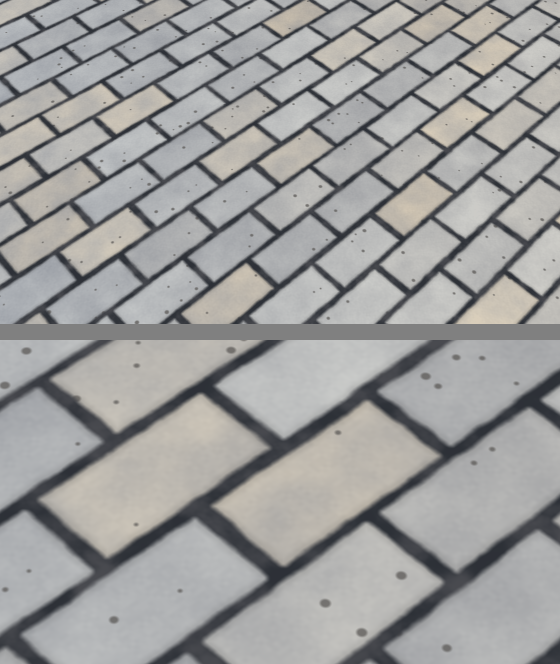
Top: the whole. Bottom: its middle third, enlarged.
A Shadertoy shader for this texture:

```glsl
// Pale worn paving bricks in running bond with dark joints, seen in perspective.

// Ground plane in units of canvas width: position = (ORIGIN + AXES * brick) / (1 + TILT . brick)
const vec2 ORIGIN = vec2(0.4753, 0.2655);
const vec2 ALONG_ROW = vec2(0.1315, 0.0886);
const vec2 ACROSS_ROWS = vec2(0.0370, -0.0486);
const vec2 TILT = vec2(0.0537, -0.0276);

// Brick shape, in units of row height
const vec2 BRICK_SIZE = vec2(2.0, 1.0);
const vec2 HALF_JOINT = vec2(0.074, 0.060);
const float CORNER_RADIUS = 0.035;
const float EDGE_WOBBLE = 0.045;
const float EDGE_SOFTNESS = 0.028;
const float PLACE_JITTER = 0.030;
const float TURN_JITTER = 0.022;

// Colours and wear
const vec3 STONE_DARK = vec3(0.62, 0.62, 0.625);
const vec3 STONE_LIGHT = vec3(0.785, 0.782, 0.765);
const vec3 WARM_TINT = vec3(0.045, 0.010, -0.040);
const vec3 JOINT_DARK = vec3(0.175, 0.190, 0.215);
const vec3 JOINT_LIGHT = vec3(0.285, 0.290, 0.310);
const vec3 PIT_COLOR = vec3(0.36, 0.35, 0.34);
const float PIT_DENSITY = 5.0;
const float PIT_CHANCE = 0.07;

float hash(vec2 p) {
    return fract(sin(dot(p, vec2(127.1, 311.7))) * 43758.5453);
}

vec2 hash2(vec2 p) {
    return vec2(hash(p), hash(p + 57.3));
}

float noise(vec2 p) {
    vec2 cell = floor(p), f = fract(p);
    f = f * f * (3.0 - 2.0 * f);
    float low = mix(hash(cell), hash(cell + vec2(1, 0)), f.x);
    float high = mix(hash(cell + vec2(0, 1)), hash(cell + vec2(1, 1)), f.x);
    return mix(low, high, f.y);
}

float fbm(vec2 p) {
    float sum = 0.0, weight = 0.5;
    for (int i = 0; i < 4; i++) {
        sum += weight * noise(p);
        p = mat2(1.6, 1.2, -1.2, 1.6) * p + 7.1;
        weight *= 0.5;
    }
    return sum / 0.9375;
}

float roundedBox(vec2 p, vec2 halfSize, float radius) {
    vec2 d = abs(p) - halfSize + radius;
    return length(max(d, 0.0)) + min(max(d.x, d.y), 0.0) - radius;
}

// Undoes the perspective: x counts bricks along a row, y counts rows
vec2 toGround(vec2 p) {
    return inverse(mat2(ALONG_ROW - p * TILT.x, ACROSS_ROWS - p * TILT.y)) * (p - ORIGIN);
}

// Sparse round pits, one candidate per grid cell
float pits(vec2 p, float pixel) {
    vec2 cell = floor(p * PIT_DENSITY);
    vec2 center = 0.3 + 0.4 * hash2(cell + 3.7);
    float radius = mix(0.08, 0.22, hash(cell + 9.2));
    float soft = 0.06 + pixel * PIT_DENSITY * 0.5;
    float dist = length(fract(p * PIT_DENSITY) - center);
    float present = step(hash(cell + 21.4), PIT_CHANCE);
    return present * (1.0 - smoothstep(radius - soft, radius + soft, dist));
}

void mainImage(out vec4 fragColor, in vec2 fragCoord) {
    vec2 canvas = fragCoord / iResolution.x;
    vec2 ground = toGround(canvas);
    vec2 surface = ground * BRICK_SIZE;
    float pixel = 0.5 * length(fwidth(surface));

    // Running bond: every other row moves by half a brick
    float row = floor(ground.y + 0.5);
    float along = ground.x - 0.5 * mod(row, 2.0);
    vec2 id = vec2(floor(along), row);
    vec2 local = (fract(vec2(along, ground.y + 0.5)) - 0.5) * BRICK_SIZE;

    // Slightly displaced, turned and chipped brick outline
    vec2 jitter = hash2(id) - 0.5;
    float turn = (hash(id + 13.1) - 0.5) * TURN_JITTER;
    local += jitter * PLACE_JITTER + turn * vec2(-local.y, local.x);
    float dist = roundedBox(local, 0.5 * BRICK_SIZE - HALF_JOINT, CORNER_RADIUS);
    dist += (fbm(surface * 5.0) - 0.5) * EDGE_WOBBLE;
    float soft = EDGE_SOFTNESS + 0.6 * pixel;
    float stoneMask = 1.0 - smoothstep(-soft, soft, dist);

    // Stone: tone of each brick, cloudy stains, grain and worn rims
    float stain = fbm(surface * 1.7 + id * 3.0);
    float grain = noise(surface * 24.0) - 0.5;
    float light = 0.22 * (canvas.x - 0.5) - 0.20 * (canvas.y - 0.29);
    float tone = 0.60 + 0.42 * (hash(id + 5.3) - 0.5) + 0.75 * (stain - 0.5) + 0.14 * grain + light;
    vec3 stone = mix(STONE_DARK, STONE_LIGHT, clamp(tone, -0.3, 1.1));
    float warmth = smoothstep(0.45, 1.0, hash(id + 31.7)) * (0.5 + stain);
    stone += WARM_TINT * (warmth - 0.25 + 0.5 * (canvas.x - 0.5));
    stone *= 1.0 - 0.10 * smoothstep(-0.10, 0.0, dist);
    stone = mix(stone, PIT_COLOR, 0.75 * pits(surface, pixel));

    // Joint: dark, unevenly filled
    vec3 joint = mix(JOINT_DARK, JOINT_LIGHT, smoothstep(0.25, 0.85, fbm(surface * 4.0 + 40.0)));

    fragColor = vec4(mix(joint, stone, stoneMask), 1.0);
}
```
